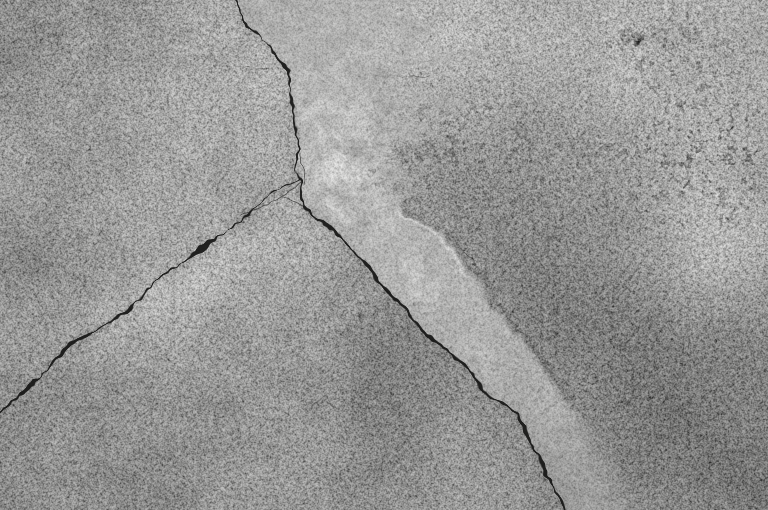
This texture is drawn by a WebGL 2 fragment shader. Its source:

```glsl
#version 300 es
precision highp float;
// Weathered grey concrete with a three-way crack and a pale repaired strip.
uniform vec2 u_resolution;
out vec4 fragColor;

// Crack and strip outlines, from top to bottom, in canvas heights
const vec2[9] topCrack = vec2[9](vec2(.457, 1.01), vec2(.484, .951), vec2(.529, .908),
    vec2(.565, .859), vec2(.575, .784), vec2(.586, .71), vec2(.58, .663), vec2(.59, .645), vec2(.594, .594));
const vec2[9] rightCrack = vec2[9](vec2(.594, .594), vec2(.667, .537), vec2(.755, .435),
    vec2(.843, .337), vec2(.912, .284), vec2(.961, .222), vec2(1.014, .192), vec2(1.049, .114), vec2(1.115, -.01));
const vec2[9] leftCrack = vec2[9](vec2(.588, .65), vec2(.529, .62), vec2(.471, .565),
    vec2(.402, .518), vec2(.314, .455), vec2(.249, .388), vec2(.137, .324), vec2(.078, .259), vec2(-.01, .184));
const vec2[9] stripEdge = vec2[9](vec2(.86, 1.01), vec2(.81, .72), vec2(.775, .647),
    vec2(.794, .578), vec2(.863, .545), vec2(.92, .47), vec2(1.06, .284), vec2(1.127, .196), vec2(1.24, -.01));

vec2 gradient(vec2 cell) {
    vec3 h = fract(cell.xyx * vec3(.1031, .103, .0973));
    h += dot(h, h.yzx + 33.33);
    float angle = 6.2832 * fract((h.x + h.y) * h.z);
    return vec2(cos(angle), sin(angle));
}

float noise(vec2 p) {
    vec2 i = floor(p), f = p - i, e = vec2(0, 1);
    vec2 w = f * f * f * (f * (f * 6. - 15.) + 10.);
    return mix(mix(dot(gradient(i), f), dot(gradient(i + e.yx), f - e.yx), w.x),
               mix(dot(gradient(i + e), f - e), dot(gradient(i + 1.), f - 1.), w.x), w.y);
}

float fbm(vec2 p) {
    float sum = 0., amp = 1.;
    for (int i = 0; i < 5; i++) {
        sum += amp * noise(p);
        p = mat2(1.6, 1.2, -1.2, 1.6) * p + 17.3;
        amp *= .6;
    }
    return sum;
}

float segment(vec2 p, vec2 a, vec2 b) {
    vec2 d = b - a;
    return length(p - a - d * clamp(dot(p - a, d) / dot(d, d), 0., 1.));
}

float path(vec2 p, vec2[9] pts) {
    float d = 9.;
    for (int i = 0; i < 8; i++) d = min(d, segment(p, pts[i], pts[i + 1]));
    return d;
}

// Horizontal position of a descending path at height y
float pathX(float y, vec2[9] pts) {
    float x = pts[0].x;
    for (int i = 0; i < 8; i++)
        if (y <= pts[i].y) x = mix(pts[i].x, pts[i + 1].x, (pts[i].y - y) / (pts[i].y - pts[i + 1].y));
    return x;
}

float glow(vec2 p, vec2 centre, vec2 radius) {
    vec2 q = (p - centre) / radius;
    return exp(-dot(q, q));
}

float line(float d, float halfWidth) {
    float soft = .6 / u_resolution.y;
    return 1. - smoothstep(halfWidth - soft, halfWidth + soft, d);
}

void main() {
    vec2 p = gl_FragCoord.xy / u_resolution.y;
    float cloud = fbm(p * 5.), mottle = fbm(p * 22. + 9.);
    vec2 q = p + .005 * vec2(noise(p * 24.), noise(p * 24. + 50.))
               + .005 * vec2(noise(p * 70. + 7.), noise(p * 70. + 90.));

    // Broad light and stain
    float tone = .615 + .05 * cloud + .045 * mottle;
    tone += .05 * glow(p, vec2(.4, .82), vec2(.25, .25)) + .08 * glow(p, vec2(1.05, .97), vec2(.5, .2));
    tone += .1 * glow(p, vec2(1.42, .53), vec2(.14, .14)) + .05 * glow(p, vec2(1.3, .75), vec2(.2));
    tone += .085 * exp(-pow(segment(q, vec2(.6, .53), vec2(.24, .37)) / .075, 2.));
    tone -= .09 * glow(p, vec2(.78, .25), vec2(.14, .22)) + .1 * glow(p, vec2(1.12, .43), vec2(.18, .2));
    tone -= .14 * glow(p, vec2(1.42, .12), vec2(.3, .27)) + .08 * glow(p, vec2(.05, .05), vec2(.5, .25));
    tone -= .08 * glow(p, vec2(0, 1), vec2(.3)) + .05 * glow(p, vec2(.05, .48), vec2(.2, .08));
    tone -= .04 * glow(p, vec2(1.0, .68), vec2(.2, .13));

    // Pale strip between the crack and its ragged border
    float nearX = p.y > .594 ? pathX(q.y, topCrack) : pathX(q.y, rightCrack);
    float fade = smoothstep(.56, .72, p.y);
    float side = q.x + .02 * cloud * (1. - fade) + .2 * mottle * fade - pathX(q.y, stripEdge);
    float soft = .012 + .08 * fade + .05 * smoothstep(.25, 0., p.y);
    float strip = smoothstep(-.008, .008, q.x - nearX) * (1. - smoothstep(-soft, soft, side));
    tone = mix(tone, .69 + .04 * cloud + .05 * mottle - .07 * smoothstep(.3, 0., p.y), strip);
    float plaster = glow(p, vec2(.69, .7), vec2(.11, .14)) + .8 * glow(q, vec2(.83, .45), vec2(.03, .045))
        + .6 * glow(q, vec2(.94, .3), vec2(.03));
    tone += strip * plaster * (.075 + .16 * mottle);
    float rimSpan = smoothstep(.4, .5, p.y) * smoothstep(.63, .56, p.y);
    tone += .1 * rimSpan * exp(-pow((side + .008) / .005, 2.));
    tone -= .07 * smoothstep(.15, .3, p.y) * (1. - fade) * exp(-pow((side - .01) / .008, 2.));

    // Fine grain, pits and clustered dark specks
    float grain = .6 * noise(p * 93. + 3.) + noise(mat2(.8, .6, -.6, .8) * p * 181.)
        + 1.1 * noise(mat2(.6, .8, -.8, .6) * p * 307. + 40.);
    tone += (grain - .25 * grain * grain) * mix(.185, .11, strip);
    float pits = smoothstep(.4, .6, noise(p * 83. + 31.));
    float stain = glow(p, vec2(1.4, .7), vec2(.17, .14)) + .8 * glow(p, vec2(1.29, .91), vec2(.14, .08))
        + .6 * glow(p, vec2(.93, .69), vec2(.18, .13)) + .35 * glow(p, vec2(1.15, .35), vec2(.35));
    float specks = smoothstep(.12, .5, .7 * noise(p * 61.) + .8 * noise(p * 139.) + .6 * mottle);
    tone -= .1 * pits + .24 * specks * min(stain, 1.);
    float smudge = glow(q, vec2(1.325, .925), vec2(.03, .016)) + .8 * glow(q, vec2(1.25, .918), vec2(.025, .013));
    tone -= smudge * smoothstep(-.3, .5, noise(p * 110.) + mottle) * .32;
    tone -= .3 * glow(q, vec2(.709, .38), vec2(.005));

    // Hairlines around the junction and across the slab
    float hair = min(segment(q, vec2(.47, .575), vec2(.555, .612)), segment(q, vec2(.555, .612), vec2(.594, .594)));
    hair = min(hair, min(segment(q, vec2(.59, .7), vec2(.597, .64)), segment(q, vec2(.59, .645), vec2(.55, .61))));
    hair = min(hair, segment(q, vec2(.737, .452), vec2(.78, .408)));
    tone = mix(tone, .22, .7 * line(hair, .001));
    float scratch = min(segment(q, vec2(.74, .851), vec2(.92, .848)), segment(q, vec2(.42, .872), vec2(.54, .865)));
    scratch = min(scratch, segment(q, vec2(.88, .54), vec2(.985, .425)));
    tone -= .2 * line(scratch, .0013) * smoothstep(-.2, .25, noise(p * 30.));

    // Main cracks, widening into chipped holes on the left
    float chips = .007 * glow(p, vec2(.398, .514), vec2(.02)) + .003 * glow(p, vec2(.25, .388), vec2(.013))
        + .003 * glow(p, vec2(.13, .32), vec2(.022)) + .004 * glow(p, vec2(.06, .242), vec2(.022));
    float vary = .0025 * noise(p * 19. + 4.) + .0015 * noise(p * 60.);
    float dTop = path(q, topCrack), dRight = path(q, rightCrack), dLeft = path(q, leftCrack);
    float crack = max(line(dTop, .0018 + vary), max(line(dRight, .0023 + vary), line(dLeft, .0014 + vary + chips)));
    tone -= .06 * exp(-min(dTop, min(dRight, dLeft)) / .005);
    tone = mix(tone, .09, .93 * crack);

    fragColor = vec4(clamp(vec3(tone, tone, tone - .004), 0., 1.), 1);
}
```
